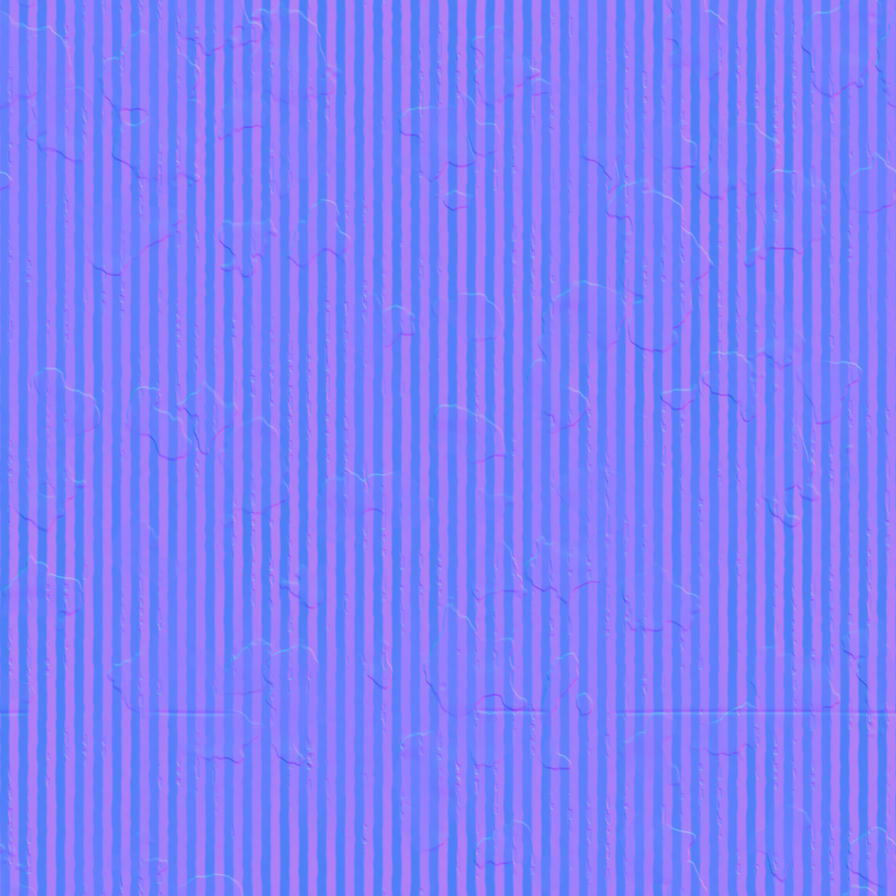
This texture map is drawn by a WebGL 1 fragment shader. Its source:

```glsl
precision highp float;

uniform vec2 u_resolution;

const float RIBS = 48.0;            // corrugations across
const float RIB_SHARPNESS = 2.6;    // how square the slope profile is
const float SLOPE_MIN = 0.21;
const float SLOPE_MAX = 0.41;
const float FLAKE_CELLS = 10.0;     // scatter grid for paint flakes
const float FLAKE_CHANCE = 0.68;
const float FLAKE_LIFT = 0.0007;
const float FLAKE_EDGE = 0.025;     // bevel width in scatter cells
const float FLAKE_FLATTEN = 0.25;   // rib softening under a flake
const float CHIP_DEPTH = 0.0005;
const float CHIP_PHASE = 0.54;      // chips sit on the rib crests
const float GRAIN = 0.00007;
const float CREASE_Y = 0.205;
const float CREASE_WIDTH = 0.0022;
const float CREASE_DEPTH = 0.0005;
const float STEP = 0.001;           // spacing for height differences
const float TAU = 6.2831853;

float hash(vec2 p) {
  vec3 q = fract(p.xyx * vec3(0.1031, 0.1030, 0.0973));
  q += dot(q, q.yzx + 33.33);
  return fract((q.x + q.y) * q.z);
}

// Value noise over the unit square that wraps after "cells" lattice steps.
float noise(vec2 uv, vec2 cells, float seed) {
  vec2 p = uv * cells;
  vec2 i = floor(p);
  vec2 f = p - i;
  f = f * f * (3.0 - 2.0 * f);
  vec2 a = mod(i, cells) + seed;
  vec2 b = mod(i + 1.0, cells) + seed;
  return mix(mix(hash(a), hash(vec2(b.x, a.y)), f.x),
             mix(hash(vec2(a.x, b.y)), hash(b), f.x), f.y);
}

vec2 noise2(vec2 uv, float cells, float seed) {
  return vec2(noise(uv, vec2(cells), seed),
              noise(uv, vec2(cells), seed + 57.0)) - 0.5;
}

// Coverage of ragged paint flakes, one candidate per scatter cell.
float flakeMask(vec2 uv) {
  vec2 p = uv * FLAKE_CELLS;
  p += 0.50 * noise2(uv, 24.0, 11.0) + 0.20 * noise2(uv, 60.0, 23.0)
     + 0.07 * noise2(uv, 150.0, 31.0);
  vec2 home = floor(p);
  float mask = 0.0;
  for (int y = -1; y <= 1; y++) {
    for (int x = -1; x <= 1; x++) {
      vec2 cell = home + vec2(float(x), float(y));
      vec2 id = mod(cell, FLAKE_CELLS);
      vec2 center = cell + 0.15 + 0.7 * vec2(hash(id + 3.0), hash(id + 41.0));
      float radius = mix(0.18, 0.48, hash(id + 83.0));
      float stretch = mix(0.75, 1.35, hash(id + 127.0));
      float d = length((p - center) * vec2(stretch, 1.0 / stretch)) - radius;
      float present = step(hash(id + 171.0), FLAKE_CHANCE);
      mask = max(mask, present * (1.0 - smoothstep(-FLAKE_EDGE, FLAKE_EDGE, d)));
    }
  }
  return mask;
}

float chips(vec2 uv) {
  float across = abs(fract(uv.x * RIBS) - CHIP_PHASE);
  float band = 1.0 - smoothstep(0.05, 0.15, across);
  float worn = smoothstep(0.45, 0.75, noise(uv, vec2(RIBS, 30.0), 211.0));
  return band * worn * smoothstep(0.45, 0.65, noise(uv, vec2(240.0, 180.0), 5.0));
}

float crease(vec2 uv) {
  float bend = 0.004 * (noise(uv, vec2(9.0, 1.0), 67.0) - 0.5);
  float d = (uv.y - CREASE_Y - bend) / CREASE_WIDTH;
  return exp(-d * d) * smoothstep(0.35, 0.6, noise(uv, vec2(14.0, 1.0), 91.0));
}

// Fine relief laid over the ribs.
float relief(vec2 uv) {
  float lift = smoothstep(0.25, 0.7, noise(uv, vec2(22.0), 143.0));
  return FLAKE_LIFT * lift * flakeMask(uv)
       - CHIP_DEPTH * chips(uv)
       - CREASE_DEPTH * crease(uv)
       + GRAIN * noise(uv, vec2(150.0), 19.0);
}

// Sideways slope of the corrugation, uneven from rib to rib.
float ribSlope(vec2 uv) {
  float wobble = 0.07 * (noise(uv, vec2(RIBS, 110.0), 7.0) - 0.5);
  float wave = sin(TAU * (uv.x * RIBS + wobble));
  float profile = clamp(wave * RIB_SHARPNESS, -1.0, 1.0);
  float uneven = 0.55 * noise(uv, vec2(6.0, 5.0), 101.0)
               + 0.45 * noise(uv, vec2(RIBS, 7.0), 157.0);
  float steep = mix(SLOPE_MIN, SLOPE_MAX, smoothstep(0.15, 0.85, uneven));
  return -profile * steep * (1.0 - FLAKE_FLATTEN * flakeMask(uv));
}

void main() {
  vec2 uv = gl_FragCoord.xy / u_resolution;
  vec2 dx = vec2(STEP, 0.0);
  vec2 dy = vec2(0.0, STEP);
  vec2 gradient = vec2(relief(uv + dx) - relief(uv - dx),
                       relief(uv + dy) - relief(uv - dy)) / (2.0 * STEP);
  vec3 normal = normalize(vec3(ribSlope(uv) - gradient.x, -gradient.y, 1.0));
  gl_FragColor = vec4(normal * 0.5 + 0.5, 1.0);
}
```
